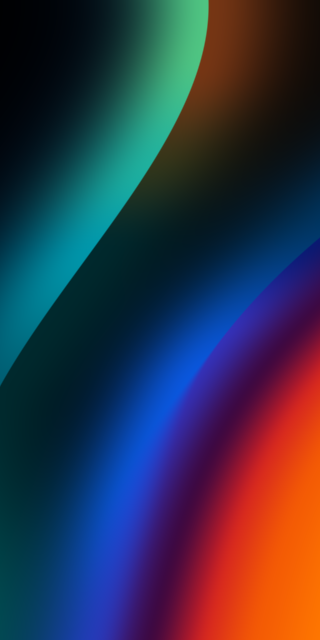
This background is drawn by a Shadertoy shader. Its source:

```glsl
// Draws dark flowing ribbons: a teal fold, a blue ridge and a fiery lower corner.

// Bell-shaped falloff of a glow with the given reach
float glow(float dist, float reach) {
    return exp(-dist * dist / (reach * reach));
}

// Approximate signed distance to a curve x = curveX(y), positive on its right
float curveDistance(float x, float curveX, float slope) {
    return (x - curveX) / sqrt(1.0 + slope * slope);
}

// Left fold: bright along its edge, sinking into navy and black
vec3 foldColor(float dist, float y) {
    vec3 rim = mix(vec3(0.0, 0.36, 0.44), vec3(0.0, 0.59, 0.67), smoothstep(0.75, 1.25, y));
    rim = mix(rim, vec3(0.12, 0.69, 0.62), smoothstep(1.2, 1.5, y));
    rim = mix(rim, vec3(0.31, 0.77, 0.51), smoothstep(1.45, 1.85, y));
    vec3 navy = vec3(0.0, 0.06, 0.17) * glow(dist, 0.38);
    return mix(navy, rim, glow(dist, 0.21));
}

// Shaded valley: brown above, olive in the middle, deep teal below
vec3 valleyColor(float dist, float y) {
    vec3 sheen = mix(vec3(0.0, 0.16, 0.175), vec3(0.2, 0.21, 0.1), smoothstep(1.22, 1.52, y));
    sheen = mix(sheen, vec3(0.46, 0.21, 0.08), smoothstep(1.45, 1.8, y));
    vec3 shade = mix(vec3(0.0, 0.06, 0.09), vec3(0.04, 0.03, 0.02), smoothstep(1.0, 1.6, y));
    float reach = mix(0.2, 0.22, smoothstep(1.5, 2.0, y));
    vec3 lowTeal = vec3(0.0, 0.16, 0.15) * smoothstep(0.8, 0.0, y);
    return mix(shade, sheen, glow(dist, reach)) + lowTeal;
}

// Blue light lying along the left side of the ridge
vec3 ridgeBlue(float y) {
    vec3 blue = mix(vec3(0.1, 0.25, 0.7), vec3(0.04, 0.34, 0.87), smoothstep(0.0, 0.5, y));
    return mix(blue, vec3(0.0, 0.21, 0.38), smoothstep(0.8, 1.35, y));
}

// Right of the ridge: violet, plum, crimson and orange in turn
vec3 emberColor(float dist, float y) {
    vec3 violet = mix(vec3(0.2, 0.2, 0.74), vec3(0.03, 0.1, 0.45), smoothstep(0.95, 1.25, y));
    vec3 color = mix(violet, vec3(0.24, 0.03, 0.25), smoothstep(-0.02, 0.18, dist));
    color = mix(color, vec3(0.82, 0.12, 0.14), smoothstep(0.15, 0.35, dist));
    color = mix(color, vec3(0.95, 0.34, 0.02), smoothstep(0.27, 0.5, dist));
    return mix(color, vec3(1.0, 0.48, 0.0), smoothstep(0.42, 0.75, dist));
}

void mainImage(out vec4 fragColor, in vec2 fragCoord) {
    // Canvas spans 0..1 across and 0..2 upwards
    vec2 p = fragCoord / iResolution.xy * vec2(1.0, 2.0);
    float pixel = 1.0 / iResolution.x;

    // The two curves that divide the canvas
    float t = max(p.y - 1.2, -0.8);
    float foldX = 0.275 + t * (0.73 - t * (0.02 + 0.38 * t));
    float foldDist = curveDistance(p.x, foldX, 0.73 - t * (0.04 + 1.14 * t));
    float ridgeX = 0.3 + 0.24 * p.y + 0.2 * p.y * p.y * p.y;
    float ridgeDist = curveDistance(p.x, ridgeX, 0.24 + 0.6 * p.y * p.y);

    // Valley, then the light beside the ridge
    vec3 color = valleyColor(foldDist, p.y);
    color = mix(color, ridgeBlue(p.y), glow(min(ridgeDist, 0.0), 0.18));

    // The ridge is crisp above and melts away below
    float softness = mix(0.1, pixel, smoothstep(0.3, 0.95, p.y));
    float beyondRidge = smoothstep(-softness, softness, ridgeDist);
    color = mix(color, emberColor(ridgeDist, p.y), beyondRidge);

    // The fold lies on top with a sharp edge
    color = mix(foldColor(foldDist, p.y), color, smoothstep(-pixel, pixel, foldDist));
    fragColor = vec4(color, 1.0);
}
```
